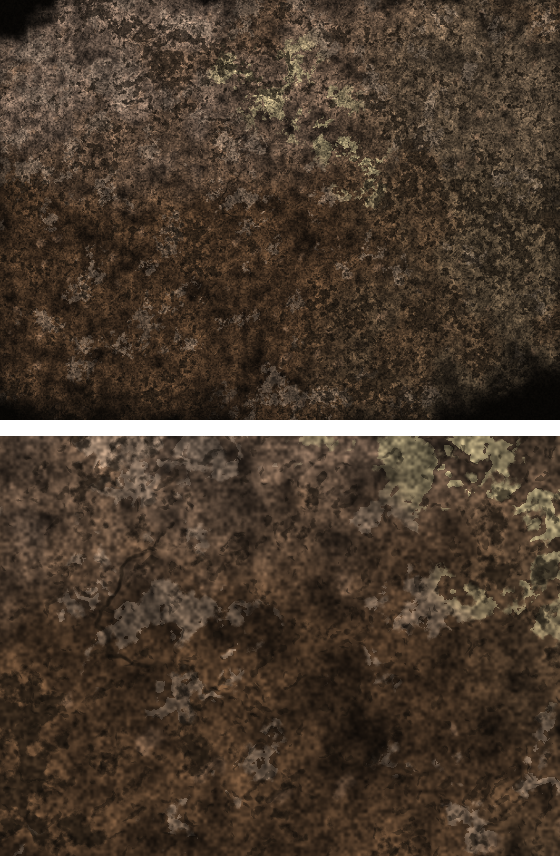
Top, the full canvas; bottom, a detail of the centre.
Give the GLSL for this texture, as a Shadertoy shader.

```glsl
const vec3 SOOT = vec3(0.075, 0.060, 0.042);
const vec3 RUST = vec3(0.250, 0.182, 0.125);
const vec3 OLIVE = vec3(0.310, 0.258, 0.195);
const vec3 PLASTER = vec3(0.435, 0.360, 0.305);
const vec3 CHIP = vec3(0.560, 0.490, 0.425);
const vec3 FLAKE = vec3(0.610, 0.560, 0.420);
const vec3 SPOT = vec3(0.520, 0.405, 0.315);
const vec2 FLAKE_START = vec2(0.63, 0.84);
const vec2 FLAKE_END = vec2(0.84, 0.59);
const vec2 CRACK_CENTER = vec2(0.56, 0.53);
const float CHIP_SCALE = 55.0;
const float SPOT_SCALE = 17.0;
const float GRAIN_SCALE = 260.0;
const float GRAIN_CONTRAST = 1.05;
const float MOTTLE_CONTRAST = 1.0;
const float FINE_CONTRAST = 1.3;

vec2 hash2(vec2 p) {
    vec3 h = fract(p.xyx * vec3(0.1031, 0.1030, 0.0973));
    h += dot(h, h.yzx + 33.33);
    return fract((h.xx + h.yz) * h.zy);
}

float valueNoise(vec2 p) {
    vec2 i = floor(p), f = fract(p);
    f = f * f * (3.0 - 2.0 * f);
    float low = mix(hash2(i).x, hash2(i + vec2(1, 0)).x, f.x);
    float high = mix(hash2(i + vec2(0, 1)).x, hash2(i + vec2(1, 1)).x, f.x);
    return mix(low, high, f.y);
}

float fbm(vec2 p) {
    float sum = 0.0, amp = 0.516;
    for (int i = 0; i < 5; i++) {
        sum += amp * valueNoise(p);
        p = mat2(1.6, 1.2, -1.2, 1.6) * p + 7.3;
        amp *= 0.5;
    }
    return sum;
}

// Nearest cell: distance in x, two random values in yz
vec3 cellular(vec2 p) {
    vec2 cell = floor(p);
    vec3 best = vec3(9.0, 0.0, 0.0);
    for (int y = -1; y <= 1; y++)
    for (int x = -1; x <= 1; x++) {
        vec2 c = cell + vec2(x, y);
        float d = length(c + 0.15 + 0.7 * hash2(c) - p);
        if (d < best.x) best = vec3(d, hash2(c + 51.7));
    }
    return best;
}

float segmentDistance(vec2 p, vec2 a, vec2 b) {
    vec2 ab = b - a;
    return length(p - a - ab * clamp(dot(p - a, ab) / dot(ab, ab), 0.0, 1.0));
}

void mainImage(out vec4 fragColor, in vec2 fragCoord) {
    vec2 p = fragCoord / iResolution.y;
    float width = iResolution.x / iResolution.y;
    vec2 warp = vec2(fbm(p * 5.0 + 3.0), fbm(p * 5.0 + 41.0)) - 0.5;
    vec2 q = p + 0.35 * warp;
    float mottle = fbm(p * 13.0 + 20.0) - 0.5;
    float fine = fbm(p * 55.0) - 0.5;
    float crumble = fbm(p * 95.0 + 70.0) - 0.5;
    float streak = fbm(vec2(dot(p, vec2(0.9, -0.43)) * 5.0, dot(p, vec2(0.43, 0.9)) * 17.0)) - 0.5;

    // Ground: plaster above, rust below, olive at the right
    float right = smoothstep(0.65, 1.1, q.x);
    float plaster = smoothstep(0.48, 0.74, q.y) * (1.0 - 0.75 * smoothstep(0.45, 1.0, q.x));
    vec3 col = mix(mix(RUST, OLIVE, right), PLASTER, plaster);
    col = mix(col, RUST * 1.12, 0.5 * smoothstep(0.03, 0.2, warp.y + 0.5 * mottle));
    col *= 1.0 + MOTTLE_CONTRAST * mottle + FINE_CONTRAST * fine + 0.9 * streak;
    col *= 1.0 + 0.5 * (fbm(p * vec2(70.0, 5.0)) - 0.5);
    float creases = exp(-pow((q.x - 0.26) * 45.0, 2.0)) + exp(-pow((q.x - 0.61) * 45.0, 2.0));
    col *= 1.0 - 0.18 * creases;

    // Peeling flakes broken into chips
    vec3 chip = cellular(p * CHIP_SCALE + 4.0 * fine);
    float nearFlakes = 1.0 - smoothstep(0.0, 0.13, segmentDistance(p + 0.2 * warp, FLAKE_START, FLAKE_END));
    float clusters = smoothstep(0.52, 0.68, fbm(p * 4.0 + 60.0));
    float peel = fbm(p * 17.0 + 33.0) + 0.22 * (chip.y - 0.5) + 0.25 * crumble;
    peel += 0.20 * nearFlakes + 0.11 * plaster + 0.08 * clusters;
    float flake = smoothstep(0.70, 0.76, peel);
    vec3 flakeColor = mix(CHIP, FLAKE, smoothstep(0.0, 0.4, nearFlakes));
    col = mix(col, flakeColor * (1.0 + 0.9 * fine + 0.8 * mottle), flake * mix(0.45, 0.85, nearFlakes));

    // Round pale stains
    vec3 spot = cellular(p * SPOT_SCALE + 0.5 * fine);
    float radius = 0.08 + 0.12 * spot.z;
    float disc = (1.0 - smoothstep(radius * 0.5, radius * 1.3, spot.x)) * step(0.66, spot.y);
    col = mix(col, SPOT * (0.85 + 1.5 * fine), disc * 0.5);

    // Crumbly soot, densest in the right hand band
    float band = right * smoothstep(0.02, 0.2, q.y) * (1.0 - smoothstep(0.5, 0.75, q.y));
    float pit = 0.5 + 0.55 * mottle + 0.75 * crumble + 0.4 * fine + 0.5 * streak + 0.3 * warp.x;
    float pitEdge = 0.60 - 0.10 * band - 0.02 * right;
    col = mix(col, SOOT, 0.68 * smoothstep(pitEdge, pitEdge + 0.15, pit));

    // Small dark specks in loose groups
    vec3 speck = cellular(p * 120.0 + 5.0 * fine);
    float speckSize = 0.05 + 0.25 * speck.z;
    float speckMask = step(0.80 - 0.15 * right - 0.5 * mottle, speck.y);
    col = mix(col, SOOT, 0.45 * speckMask * (1.0 - smoothstep(speckSize, speckSize + 0.3, speck.x)));

    // Thin curved crack
    vec2 c = p - CRACK_CENTER + 0.1 * warp + 0.05 * mottle;
    float arc = abs(length(c * vec2(1.0, 0.75)) - 0.045 + 0.012 * fine);
    float crack = (1.0 - smoothstep(0.0005, 0.003, arc)) * smoothstep(0.02, -0.02, c.x);
    col = mix(col, SOOT, 0.65 * crack);

    // Burnt corners and worn borders
    float side = abs(p.x / width - 0.42);
    float bottom = smoothstep(-0.02, 0.13, p.y + 0.05 - 0.34 * side * side + 0.22 * warp.x + 0.12 * mottle);
    float corner = smoothstep(0.06, 0.14, length((p - vec2(0.0, 1.0)) * vec2(1.0, 1.3)) + 0.15 * mottle + 0.1 * warp.y);
    float border = smoothstep(-0.01, 0.04, min(min(p.x, width - p.x), 1.0 - p.y) + 0.03 * mottle);
    col = mix(SOOT * 0.4, col, bottom * corner * mix(0.7, 1.0, border));

    // Film-like grain
    float grain = 0.5 * valueNoise(p * GRAIN_SCALE) + 0.5 * valueNoise(p.yx * GRAIN_SCALE * 1.45 + 11.0) - 0.5;
    col *= 1.0 + GRAIN_CONTRAST * grain;
    fragColor = vec4(clamp(col, 0.0, 1.0), 1.0);
}
```
